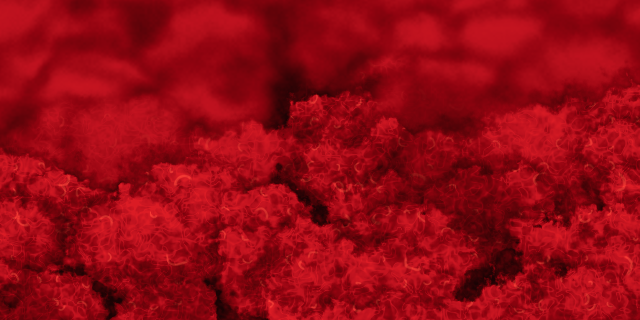
A WebGL 2 fragment shader for this texture:

```glsl
#version 300 es
precision highp float;
// Heaps of red fibre fluff: rows of ragged tufts painted from back to front,
// each lit from above and shading the tufts behind it. The far rows are soft,
// the near ones carry relief, fine matted strands and a few loose curls.

uniform vec2 u_resolution;
out vec4 fragColor;

float hash(vec2 p) {
  return fract(sin(dot(p, vec2(127.1, 311.7))) * 43758.55);
}

float noise(vec2 p) {
  vec2 i = floor(p), f = fract(p);
  f = f * f * (3.0 - 2.0 * f);
  return mix(mix(hash(i), hash(i + vec2(1, 0)), f.x),
             mix(hash(i + vec2(0, 1)), hash(i + vec2(1, 1)), f.x), f.y);
}

float fbm(vec2 p) {
  float sum = 0.0, amp = 0.533;
  for (int i = 0; i < 4; i++) {
    sum += amp * noise(p);
    p = mat2(1.6, 1.2, -1.2, 1.6) * p + 7.3;
    amp *= 0.5;
  }
  return sum;
}

// Thin winding lines along the mid level of warped noise
float strands(vec2 p) {
  vec2 bend = vec2(noise(p * 0.45 + 3.1), noise(p * 0.45 + 19.7));
  float n = noise(p + 2.5 * bend);
  return smoothstep(0.55, 1.0, 1.0 - abs(2.0 * n - 1.0));
}

// Sharpness of the heap: near slopes and the central peak are in focus
float focusAt(vec2 p) {
  float peak = (p.x - 1.08) / 0.24;
  float line = 0.48 + 0.32 * exp(-peak * peak) + 0.2 * smoothstep(1.5, 2.0, p.x);
  return 1.0 - smoothstep(line - 0.08, line + 0.12, p.y);
}

// Short open arcs scattered one per cell
float curls(vec2 p, float scale) {
  vec2 g = p * scale, cell = floor(g);
  float seed = hash(cell + scale);
  vec2 q = fract(g) - 0.35 - 0.3 * vec2(hash(cell + 5.2), hash(cell + 8.9));
  q += 0.1 * (vec2(noise(g * 4.0), noise(g * 4.0 + 31.0)) - 0.5);
  float px = scale / u_resolution.y;
  float ring = abs(length(q) - mix(0.09, 0.24, hash(cell + 2.7)));
  float arc = smoothstep(-0.1, 0.5, cos(atan(q.y, q.x) - 6.28 * seed));
  return (1.0 - smoothstep(0.01, 0.025 + px, ring)) * arc * step(0.58, hash(cell + 12.4));
}

void main() {
  vec2 p = gl_FragCoord.xy / u_resolution.y;

  // Ragged outlines shared by all tufts
  vec2 w = p + 0.15 * (vec2(fbm(p * 4.5), fbm(p * 4.5 + 41.0)) - 0.5);
  float rough = fbm(p * 13.0 + 5.0) - 0.5;
  float fuzz = fbm(p * 48.0) - 0.5;

  // Tufts, row by row towards the viewer
  float tone = 0.26, sharp = focusAt(p);
  for (int row = 0; row < 10; row++) {
    float shift = 0.34 * hash(vec2(float(row), 3.0));
    float column = floor((w.x + shift) / 0.34);
    for (int k = -1; k <= 1; k++) {
      vec2 id = vec2(column + float(k), float(row));
      float size = mix(0.13, 0.21, hash(id + 0.7));
      vec2 center = vec2((id.x + mix(0.15, 0.85, hash(id + 4.1))) * 0.34 - shift,
                         1.08 - 0.13 * id.y + 0.09 * (hash(id + 9.3) - 0.5));
      float focus = focusAt(center + vec2(0.0, 0.06));
      vec2 q = (w - center) / size;
      float d = length(q * vec2(0.85, 1.0));
      d += rough * mix(0.25, 0.7, focus) + fuzz * 0.45 * focus;
      float soft = mix(0.3, 0.09, focus);
      float mask = 1.0 - smoothstep(1.0 - soft, 1.0 + soft, d);
      float shade = 0.65 + 0.15 * q.y + 0.11 * (hash(id + 6.6) - 0.5);
      tone *= 1.0 - 0.34 * (1.0 - smoothstep(0.9, 1.45, d));
      tone = mix(tone, shade, mask);
      sharp = mix(sharp, focus, mask);
    }
  }

  // Relief lit from above, broad in the distance and crumbly up close
  float broad = noise(p * 9.0) - noise(p * 9.0 + vec2(0.1, 0.5));
  float crumb = fbm(p * 12.0 + 5.0) - fbm(p * 12.0 + vec2(5.1, 5.4));
  tone += 0.07 * broad + 0.42 * crumb * sharp;
  tone *= 1.0 - 0.3 * smoothstep(0.56, 0.75, fbm(p * 3.2 + 60.0));

  // Matted fibres and fine grain
  float mat = 0.17 * (strands(p * 36.0) - 0.4) + 0.2 * (strands(p * 68.0 + 9.0) - 0.4);
  tone *= 1.0 + sharp * (mat + 0.25 * fuzz);
  tone += (0.03 + 0.05 * sharp) * (noise(p * 125.0) - 0.5);
  tone = clamp(tone + 0.02, 0.1, 1.0);
  tone -= 0.55 * max(tone - 0.74, 0.0);

  // Deep crimson in the hollows, warmer red on the lit fibres
  float lit = smoothstep(0.54, 0.76, tone);
  vec3 color = vec3(tone,
                    0.01 + 0.055 * lit + 0.35 * max(tone - 0.74, 0.0),
                    0.015 + 0.14 * tone * tone + 0.025 * lit);
  float loose = max(curls(p, 8.0), curls(p + 3.7, 14.0));
  color += vec3(0.12, 0.12, 0.06) * loose * sharp * smoothstep(0.25, 0.6, tone);

  fragColor = vec4(clamp(color, 0.0, 1.0), 1.0);
}
```
